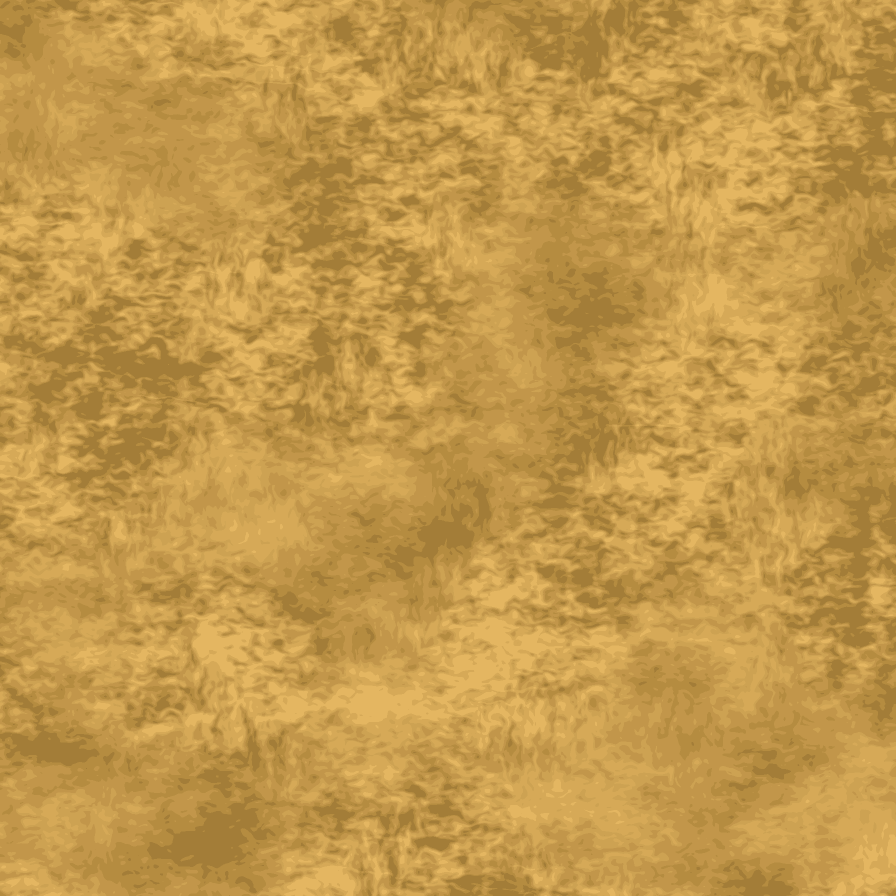
A WebGL 1 fragment shader for this texture:

```glsl
precision highp float;
// Weathered golden plaster: soft clouds and ragged grit in flat ochre tones.

uniform vec2 u_resolution;

#define BAND_AMOUNT 0.32
#define CLOUD_AMOUNT 0.43
#define PATCH_AMOUNT 0.42
#define GRIT_CALM 0.38
#define GRIT_ROUGH 1.15
#define GRIT_SCALE vec2(23.0, 40.0)
#define GRIT_FADE 0.95
#define WARP_AMOUNT 0.0013
#define SCRATCH_AMOUNT 0.9
#define SEED 17.0

const vec3 UMBER  = vec3(0.64, 0.49, 0.22);
const vec3 BRONZE = vec3(0.71, 0.55, 0.25);
const vec3 OCHRE  = vec3(0.76, 0.59, 0.29);
const vec3 GOLD   = vec3(0.805, 0.637, 0.32);
const vec3 HONEY  = vec3(0.838, 0.664, 0.343);
const vec3 STRAW  = vec3(0.895, 0.715, 0.38);

float hash(vec2 cell) {
  vec3 q = fract(vec3(cell.xyx) * 0.1031);
  q += dot(q, q.yzx + 33.33);
  return fract((q.x + q.y) * q.z);
}

float cornerSlope(vec2 cell, vec2 offset) {
  float angle = 6.28318 * hash(cell + SEED);
  return dot(vec2(cos(angle), sin(angle)), offset);
}

// Gradient noise scaled to a standard deviation near one
float noise(vec2 p) {
  vec2 cell = floor(p);
  vec2 f = p - cell;
  vec2 u = f * f * f * (f * (f * 6.0 - 15.0) + 10.0);
  vec2 e = vec2(1.0, 0.0);
  float low = mix(cornerSlope(cell, f), cornerSlope(cell + e, f - e), u.x);
  float high = mix(cornerSlope(cell + e.yx, f - e.yx),
                   cornerSlope(cell + 1.0, f - 1.0), u.x);
  return 4.6 * mix(low, high, u.y);
}

// Layered noise, kept near unit deviation
float grit(vec2 p) {
  float sum = 0.0;
  float power = 0.0;
  float weight = 1.0;
  for (int i = 0; i < 4; i++) {
    sum += weight * noise(p);
    power += weight * weight;
    p = p * 1.67 + vec2(31.7, 12.3);
    weight *= GRIT_FADE;
  }
  return sum / sqrt(power);
}

// Thin pale lines, nearly level, broken into short runs
float scratches(vec2 p) {
  float ridge = abs(noise(vec2(p.x * 4.0, p.y * 32.0 + p.x * 3.0) + 70.0));
  float runs = smoothstep(0.8, 1.3, noise(p * vec2(8.0, 18.0) + 90.0));
  return (1.0 - smoothstep(0.06, 0.2, ridge)) * runs;
}

float surfaceTone(vec2 p) {
  vec2 warped = p + WARP_AMOUNT * vec2(noise(p * 60.0), noise(p * 60.0 + 50.0));

  // Broad shading: upright pale bands, wide clouds, smaller patches
  float tone = BAND_AMOUNT * noise(warped * vec2(6.5, 2.6) + 11.0);
  tone += CLOUD_AMOUNT * noise(warped * vec2(4.6, 6.6) + 23.0);
  tone += PATCH_AMOUNT * noise(warped * vec2(10.0, 16.0) + 37.0);

  // Worn areas are rough, others stay calm; some grit runs upright
  float worn = smoothstep(-1.1, 0.7, noise(p * vec2(3.0, 3.8) + 5.0));
  float upright = smoothstep(0.4, 1.3, noise(p * vec2(11.0, 8.0) + 61.0));
  float grain = mix(grit(warped * GRIT_SCALE),
                    grit(warped * GRIT_SCALE.yx + 43.0), 0.85 * upright);
  tone += mix(GRIT_CALM, GRIT_ROUGH, worn) * grain;
  return tone + SCRATCH_AMOUNT * worn * scratches(warped);
}

// Flat colour steps, placed by the share of each tone
vec3 flatColour(float tone) {
  vec3 colour = mix(UMBER, BRONZE, step(-1.25, tone));
  colour = mix(colour, OCHRE, step(-0.52, tone));
  colour = mix(colour, GOLD, step(0.27, tone));
  colour = mix(colour, HONEY, step(0.75, tone));
  return mix(colour, STRAW, step(1.66, tone));
}

void main() {
  float canvas = min(u_resolution.x, u_resolution.y);
  vec3 total = vec3(0.0);
  // Four samples smooth the edges of the steps
  for (int y = 0; y < 2; y++) {
    for (int x = 0; x < 2; x++) {
      vec2 shift = 0.5 * vec2(float(x), float(y)) - 0.25;
      total += flatColour(surfaceTone((gl_FragCoord.xy + shift) / canvas));
    }
  }
  gl_FragColor = vec4(0.25 * total, 1.0);
}
```
